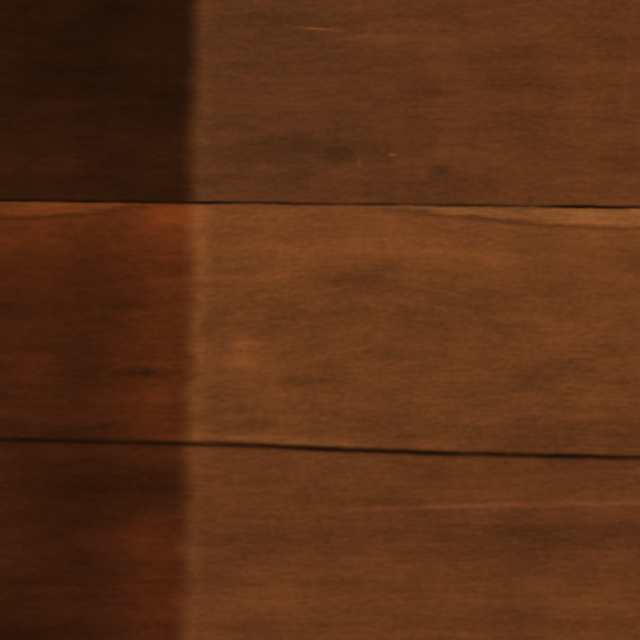
Write a WebGL 1 fragment shader that draws this texture.

```glsl
precision highp float;
// Three stacked wooden planks split by two sloping dark seams, with a soft
// vertical shadow over the left third. Stretched gradient noise makes the grain,
// isotropic noise the mottling; streaks, wear and stains are soft bumps on top.

uniform vec2 u_resolution;

vec2 gradient(vec2 cell) {
  float angle = 6.2832 * fract(sin(dot(cell, vec2(127.1, 311.7))) * 43758.5);
  return vec2(cos(angle), sin(angle));
}

float noise(vec2 p) {
  vec2 i = floor(p), f = fract(p);
  vec2 u = f * f * f * (f * (f * 6.0 - 15.0) + 10.0);
  float a = dot(gradient(i), f);
  float b = dot(gradient(i + vec2(1, 0)), f - vec2(1, 0));
  float c = dot(gradient(i + vec2(0, 1)), f - vec2(0, 1));
  float d = dot(gradient(i + vec2(1, 1)), f - vec2(1, 1));
  return mix(mix(a, b, u.x), mix(c, d, u.x), u.y);
}

float fbm(vec2 p) {
  float sum = 0.0, amp = 0.6;
  for (int i = 0; i < 4; i++) {
    sum += amp * noise(p);
    p = p * 2.03 + 17.3;
    amp *= 0.55;
  }
  return sum;
}

// Soft line profile across a signed distance
float band(float d, float width) {
  return exp(-d * d / (width * width));
}

// Soft elliptical spot, 1 at its centre
float blob(vec2 p, vec2 centre, vec2 radius) {
  vec2 d = (p - centre) / radius;
  return exp(-dot(d, d));
}

void main() {
  vec2 p = gl_FragCoord.xy / u_resolution;

  // Signed heights above the two seams
  float wobble = 0.002 * noise(vec2(p.x * 9.0, 3.0)) + 0.001 * noise(vec2(p.x * 45.0, 5.0));
  float upper = p.y - (0.687 - 0.011 * p.x + wobble);
  float lower = p.y - (0.313 - 0.022 * p.x - 0.006 * smoothstep(0.3, 0.7, p.x) + wobble);
  float isTop = smoothstep(-0.0025, 0.0025, upper);
  float isBottom = 1.0 - smoothstep(-0.0025, 0.0025, lower);
  float isMiddle = (1.0 - isTop) * (1.0 - isBottom);

  // Plank base colours
  vec3 topWood = mix(vec3(0.35, 0.2, 0.105), vec3(0.385, 0.212, 0.105), smoothstep(0.4, 0.9, p.x));
  vec3 wood = topWood * isTop + vec3(0.413, 0.232, 0.113) * isMiddle
            + vec3(0.385, 0.213, 0.105) * isBottom;

  // Short broken grain, bent around a faint arch in the middle plank
  vec2 g = p + vec2(isTop * 5.0 + isBottom * 11.0, 0.0);
  g.y += 0.012 * noise(g * vec2(4.0, 6.0))
       - 0.03 * isMiddle * blob(p, vec2(0.56, 0.55), vec2(0.16, 0.08));
  float light = 1.0;
  light += 0.15 * fbm(g * vec2(3.0, 26.0));
  light += 0.13 * fbm(g * vec2(14.0, 85.0) + 40.0);
  light += 0.19 * fbm(g * vec2(8.0, 11.0) + 8.0);
  light += 0.08 * noise(p * vec2(60.0, 170.0));
  light += 0.07 * noise(mat2(0.9, -0.4, 0.4, 0.9) * p * vec2(110.0, 150.0) + 60.0);

  // Broad tonal drift, stains and streaks
  light += 0.12 * isMiddle * smoothstep(0.5, 0.67, p.y);
  light -= 0.07 * isMiddle * smoothstep(0.42, 0.3, p.y) * smoothstep(0.4, 0.8, p.x);
  light -= 0.13 * blob(p, vec2(0.56, 0.568 - 0.5 * (p.x - 0.56) * (p.x - 0.5)), vec2(0.09, 0.018));
  light -= 0.13 * blob(p, vec2(0.53, 0.765), vec2(0.1, 0.03)) * (1.0 + 1.5 * noise(p * vec2(25.0, 35.0)));
  light -= 0.22 * blob(p, vec2(0.69, 0.735), vec2(0.012, 0.009));
  light -= 0.3 * blob(p, vec2(0.23, 0.418), vec2(0.04, 0.007)) * (1.0 + noise(p * vec2(45.0, 90.0)));
  light -= 0.12 * blob(p, vec2(0.85, 0.165), vec2(0.3, 0.025));
  light += 0.11 * blob(p, vec2(0.6, 0.055), vec2(0.3, 0.022));
  light += 0.15 * blob(p, vec2(0.38, 0.45), vec2(0.05, 0.035)) * (1.0 + 1.5 * noise(p * vec2(30.0, 70.0)));
  float streak = p.y - 0.2 - 0.014 * smoothstep(0.3, 1.0, p.x);
  light += 0.17 * band(streak, 0.004) * smoothstep(0.3, 0.75, p.x) * (0.9 + noise(p * vec2(14.0, 60.0)));

  // Fine scratches and a chip in the top plank
  light += 0.35 * blob(p, vec2(0.495, 0.955 - 0.08 * (p.x - 0.495)), vec2(0.03, 0.002));
  light += 0.45 * blob(p, vec2(0.613, 0.758), vec2(0.005, 0.0025));
  light += 0.2 * blob(p, vec2(0.562, 0.746), vec2(0.003, 0.006));
  wood *= light;

  // Pale ragged slivers under the upper seam, and a worn rim over the lower
  float sliver = 0.026 * smoothstep(0.32, 0.0, p.x) + 0.03 * smoothstep(0.45, 1.0, p.x);
  float ragged = upper + sliver + 0.008 * fbm(p * vec2(12.0, 60.0));
  float inSliver = (1.0 - isTop) * smoothstep(-0.006, 0.006, ragged) * smoothstep(0.0, 0.012, sliver);
  float fibre = 0.75 + 0.6 * fbm(p * vec2(9.0, 110.0) + 3.0);
  wood = mix(wood, vec3(0.5, 0.305, 0.155) * light, inSliver * clamp(fibre, 0.0, 1.0));
  wood *= 1.0 - 0.2 * (1.0 - isTop) * band(ragged + 0.004, 0.004) * fibre * smoothstep(0.0, 0.01, sliver);
  wood += vec3(0.08, 0.055, 0.03) * band(lower - 0.011, 0.007) * (0.8 + noise(p * vec2(25.0, 120.0)))
        * smoothstep(0.2, 0.32, p.x) * smoothstep(0.7, 0.45, p.x);

  // Shadow over the left third, deepest on the top plank and mottled inside
  float edge = p.x - (0.289 + 0.02 * p.y) - 0.012 * fbm(vec2(p.x * 8.0, p.y * 22.0));
  float shade = 1.0 - smoothstep(-0.024, 0.016, edge);
  vec3 shadow = mix(vec3(0.64, 0.53, 0.44), vec3(0.52, 0.45, 0.37), isTop);
  shadow *= 1.0 + 0.17 * smoothstep(-0.16, -0.03, edge) * (1.0 - isTop);
  shadow *= 1.0 + isTop * (0.12 * smoothstep(0.88, 0.72, p.y) - 0.17 * blob(p, vec2(0.17, 0.92), vec2(0.14, 0.12)));
  shadow *= 1.0 + 0.22 * isMiddle * smoothstep(0.57, 0.66, p.y);
  shadow *= 1.0 - 0.22 * blob(p, vec2(0.2, 0.235), vec2(0.12, 0.05)) - 0.3 * blob(p, vec2(0.0), vec2(0.1, 0.05));
  shadow *= 1.0 + 0.25 * fbm(p * vec2(6.0, 17.0) + 90.0);
  wood *= mix(vec3(1.0), shadow, shade);

  // Worn, paler patches along the shadow edge
  float worn = band(edge - 0.012, 0.014) * max(0.0, 0.6 + 1.3 * fbm(p * vec2(22.0, 30.0)));
  wood += vec3(0.07, 0.044, 0.025) * worn * (0.5 + 0.5 * isMiddle);

  // Dark gaps between planks, uneven along their length
  float gapUpper = band(upper, 0.0028) * (0.68 + 0.6 * noise(vec2(p.x * 14.0, 7.5)));
  float gapLower = band(lower, 0.0046) * (0.8 + 0.35 * noise(vec2(p.x * 16.0, 2.5)));
  wood = mix(wood, vec3(0.11, 0.06, 0.028), clamp(gapUpper + gapLower, 0.0, 0.92));

  gl_FragColor = vec4(wood, 1.0);
}
```
